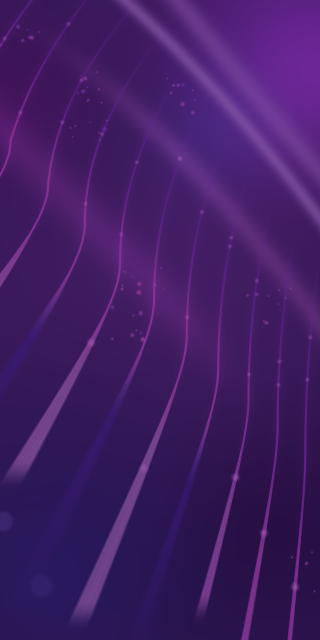
Write a Shadertoy shader that draws this background.

```glsl
const vec3 VIOLET = vec3(0.38, 0.13, 0.58);
const vec3 PINK = vec3(0.59, 0.21, 0.63);
const vec3 PALE = vec3(0.53, 0.32, 0.61);
const vec3 INDIGO = vec3(0.22, 0.10, 0.45);

vec2 hash2(vec2 p) {
    vec3 q = fract(vec3(p.xyx) * vec3(0.1031, 0.1030, 0.0973));
    q += dot(q, q.yzx + 33.33);
    return fract((q.xx + q.yz) * q.zy);
}

float gradientNoise(vec2 p) {
    vec2 i = floor(p), f = fract(p);
    vec2 w = f * f * f * (f * (f * 6.0 - 15.0) + 10.0);
    vec2 e = vec2(0.0, 1.0);
    float a = dot(hash2(i) * 2.0 - 1.0, f);
    float b = dot(hash2(i + e.yx) * 2.0 - 1.0, f - e.yx);
    float c = dot(hash2(i + e.xy) * 2.0 - 1.0, f - e.xy);
    float d = dot(hash2(i + e.yy) * 2.0 - 1.0, f - e.yy);
    return mix(mix(a, b, w.x), mix(c, d, w.x), w.y);
}

float glow(vec2 p, vec2 centre, float radius) {
    vec2 d = (p - centre) / radius;
    return exp(-dot(d, d));
}

float disc(vec2 p, vec2 centre, float radius, float soft) {
    return 1.0 - smoothstep(radius - soft, radius + soft, length(p - centre));
}

// Soft beam along a parabola that leaves start with the given slope
float beam(vec2 p, vec2 start, float slope, float bend, float width) {
    float x = p.x - start.x;
    float tilt = slope + 2.0 * bend * x;
    float d = (p.y - start.y - slope * x - bend * x * x) / sqrt(1.0 + tilt * tilt);
    return exp(-d * d / (width * width));
}

vec3 backdrop(vec2 p) {
    vec3 c = mix(vec3(0.222, 0.095, 0.35), vec3(0.165, 0.078, 0.295), smoothstep(0.9, 1.75, p.y));
    c += vec3(0.18, 0.05, 0.20) * glow(p, vec2(1.0, 0.24), 0.30);
    c += vec3(0.05, 0.01, 0.07) * glow(p, vec2(0.85, 0.0), 0.35);
    c += vec3(0.01, 0.035, 0.08) * glow(p, vec2(0.68, 0.40), 0.20);
    c += vec3(0.03, 0.015, 0.03) * glow(p, vec2(0.60, 0.90), 0.45);
    c += vec3(0.03, -0.02, 0.00) * glow(p, vec2(0.0, 0.30), 0.22);
    c += vec3(-0.005, 0.018, 0.07) * glow(p, vec2(0.18, 1.78), 0.38);
    c -= vec3(0.015, 0.02, 0.035) * glow(p, vec2(0.90, 1.60), 0.32);
    return c + vec3(0.02, 0.01, 0.025) * gradientNoise(p * vec2(2.5, 2.0));
}

// x = offset from the bend of strand i, y = its slope; s runs downward
vec2 strandCurve(float i, float s) {
    if (s < 0.0) {
        float curl = 0.78 * exp(-0.25 * abs(i - 0.5));
        float lean = max(0.0, 0.1 - 0.2 * i);
        return vec2(curl * s * s - lean * s, 2.0 * curl * s - lean);
    }
    float lean = 0.76 - 0.082 * i;
    float r = sqrt(s * s + 0.017);
    return vec2(-lean * (r - 0.13), -lean * s / r);
}

vec3 drawStrand(vec3 c, vec2 p, float i, float aa) {
    vec2 knee = vec2(0.151 + 0.116 * i - 0.00195 * i * i, 0.573 + 0.13 * i - 0.0031 * i * i);
    float s = p.y - knee.y;
    vec2 curve = strandCurve(i, s);
    float d = (p.x - knee.x - curve.x) / sqrt(1.0 + curve.y * curve.y);
    float phase = sin(1.5708 * (i - 3.0));
    float bead = 0.335 + 0.085 * phase;
    float end = 0.81 + 0.11 * phase;

    // Every other strand on the left turns into a faint ribbon
    float ribbon = mod(i, 2.0) * step(i, 6.0);
    float faint = ribbon * smoothstep(bead - 0.2, bead + 0.04, s);
    float width = 0.0033 + max(s - 0.15, 0.0) * (0.06 - 0.0065 * i);
    float soft = aa + width * mix(0.35, 1.1, faint);
    float body = 1.0 - smoothstep(width - soft * 0.5, width + soft * 0.5, abs(d));
    float fibre = 0.92 + 0.2 * gradientNoise(vec2(d / width * 5.0, s * 2.0 + i * 7.0));
    float tail = mix(1.0 - smoothstep(end - 0.09, end + 0.01, s), 1.0 - smoothstep(0.3, 1.1, s), faint);
    float strength = smoothstep(-0.68, -0.2, s) * mix(0.65, 0.82, smoothstep(-0.25, 0.1, s));

    float late = smoothstep(4.5, 8.0, i);
    vec3 tint = mix(VIOLET, PINK, smoothstep(-0.3, 0.0, s) * (1.0 - 0.7 * late));
    tint = mix(tint, mix(PALE, PINK, late), smoothstep(0.08, 0.4, s));
    tint = mix(tint, INDIGO, faint);
    c += PINK * 0.05 * exp(-d * d / 0.0003) * strength * (1.0 - smoothstep(0.0, 0.3, s));
    c = mix(c, tint, body * fibre * tail * strength);

    // Beads threaded on the strand
    for (int k = 0; k < 3; k++) {
        float at = k == 0 ? bead : -0.05 - 0.4 * hash2(vec2(i + 9.0, float(k))).x;
        vec2 centre = knee + vec2(strandCurve(i, at).x, at);
        float size = k == 0 ? 0.010 : 0.005;
        float show = k == 0 ? 0.6 * (1.0 - ribbon) : 0.5;
        c = mix(c, vec3(0.64, 0.34, 0.70), show * disc(p, centre, size, size * 0.5 + aa));
    }
    return c;
}

vec3 drawSparks(vec3 c, vec2 p, vec2 centre, float seed, float aa) {
    for (int k = 0; k < 9; k++) {
        vec2 h = hash2(vec2(float(k) + 3.0, seed * 5.0 + 1.0));
        vec2 g = hash2(vec2(seed + 17.0, float(k) * 3.0 + 2.0));
        vec2 spot = centre + (h - 0.5) * vec2(0.14, 0.14);
        float size = mix(0.002, 0.0065, g.x * g.x);
        vec3 tint = mix(vec3(0.38, 0.18, 0.68), vec3(0.66, 0.28, 0.66), g.y);
        c = mix(c, tint, 0.65 * disc(p, spot, size, size * 0.4 + aa));
    }
    return c;
}

void mainImage(out vec4 fragColor, in vec2 fragCoord) {
    // Canvas widths, measured down from the top left
    vec2 p = vec2(fragCoord.x, iResolution.y - fragCoord.y) / iResolution.x;
    float aa = 1.0 / iResolution.x;
    vec3 c = backdrop(p);

    // Diffuse diagonal bands
    float bandFade = 1.0 - smoothstep(0.45, 0.85, p.x);
    c += vec3(0.09, 0.03, 0.075) * bandFade * beam(p, vec2(0.0, 0.40), 1.03, 0.0, 0.065);
    c += vec3(0.11, 0.065, 0.09) * smoothstep(0.0, 0.6, p.x) * beam(p, vec2(0.156, 0.13), 0.72, 0.384, 0.036);

    for (int i = -2; i < 9; i++) c = drawStrand(c, p, float(i), aa);

    vec2 clusters[8] = vec2[8](vec2(0.06, 0.15), vec2(0.29, 0.25), vec2(0.27, 0.37), vec2(0.55, 0.29),
        vec2(0.45, 0.88), vec2(0.41, 1.01), vec2(0.84, 0.97), vec2(0.98, 1.79));
    for (int i = 0; i < 8; i++) c = drawSparks(c, p, clusters[i], float(i), aa);

    // Bright beams and blurred discs
    c = mix(c, vec3(0.52, 0.34, 0.65), 0.70 * beam(p, vec2(0.39, 0.0), 0.90, 0.357, 0.022));
    c = mix(c, vec3(0.49, 0.29, 0.62), 0.60 * beam(p, vec2(0.555, 0.0), 1.25, -0.1, 0.034));
    c += vec3(0.06, 0.05, 0.08) * disc(p, vec2(0.01, 1.63), 0.03, 0.008);
    c += vec3(0.03, 0.03, 0.05) * disc(p, vec2(0.13, 1.83), 0.035, 0.012);
    fragColor = vec4(clamp(c, 0.0, 1.0), 1.0);
}
```
